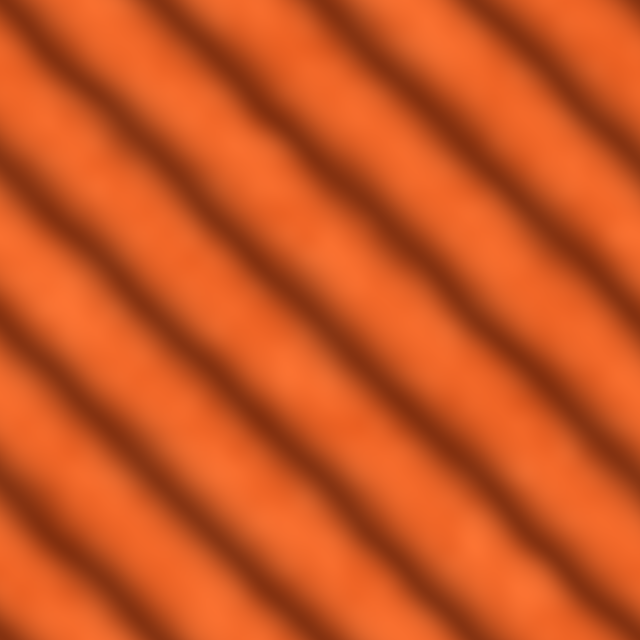
Reproduce this pattern procedurally as a WebGL 1 fragment shader.

```glsl
precision highp float;
// Soft diagonal ridges in warm orange, split by blurred dark grooves that fall
// from upper left to lower right. Each groove is a smooth falloff over a
// repeated diagonal phase; tileable value noise bends it and mottles the ridges.

uniform vec2 u_resolution;

const float REPEATS = 4.0;           // grooves across and down
const float RIDGE_PEAK = 0.53;       // brightest phase between two grooves
const float GROOVE_WIDTH = 0.44;     // in half periods
const float GROOVE_SHARPNESS = 1.8;  // exponent of the falloff
const float WOBBLE = 0.07;           // groove bending, in periods
const float MOTTLE = 0.13;           // strength of the uneven tint
const float COARSE_CELLS = 12.0;     // noise cells per canvas
const float FINE_CELLS = 27.0;
const vec3 GROOVE_COLOR = vec3(0.525, 0.200, 0.068);
const vec3 RIDGE_COLOR = vec3(0.965, 0.420, 0.170);
const vec3 MOTTLE_TINT = vec3(0.60, 0.72, 0.62);

float hash(vec2 cell) {
  vec3 p = fract(vec3(cell.xyx) * 0.1031);
  p += dot(p, p.yzx + 33.33);
  return fract((p.x + p.y) * p.z);
}

// Value noise that wraps after the given number of cells.
float tileNoise(vec2 uv, float cells, float seed) {
  vec2 p = uv * cells;
  vec2 cell = floor(p);
  vec2 f = fract(p);
  f = f * f * (3.0 - 2.0 * f);
  vec2 lo = mod(cell, cells) + seed;
  vec2 hi = mod(cell + 1.0, cells) + seed;
  float bottom = mix(hash(lo), hash(vec2(hi.x, lo.y)), f.x);
  float top = mix(hash(vec2(lo.x, hi.y)), hash(hi), f.x);
  return mix(bottom, top, f.y);
}

// 0 in the groove, approaching 1 on the ridge.
float ridgeLight(float phase) {
  float p = fract(phase);
  float d = min(p / RIDGE_PEAK, (1.0 - p) / (1.0 - RIDGE_PEAK));
  return 1.0 - exp(-pow(max(d, 0.0001) / GROOVE_WIDTH, GROOVE_SHARPNESS));
}

void main() {
  vec2 uv = gl_FragCoord.xy / u_resolution;

  // Grooves with a slight bend
  float bend = tileNoise(uv, COARSE_CELLS, 17.0) - 0.5;
  float light = ridgeLight((uv.x + uv.y) * REPEATS + WOBBLE * bend);

  // Cloudy tint, strongest on the ridges
  float cloud = 0.65 * tileNoise(uv, COARSE_CELLS, 53.0)
              + 0.35 * tileNoise(uv, FINE_CELLS, 91.0) - 0.5;
  vec3 color = mix(GROOVE_COLOR, RIDGE_COLOR, light);
  color += MOTTLE_TINT * MOTTLE * cloud * mix(0.35, 1.0, light);

  gl_FragColor = vec4(clamp(color, 0.0, 1.0), 1.0);
}
```
